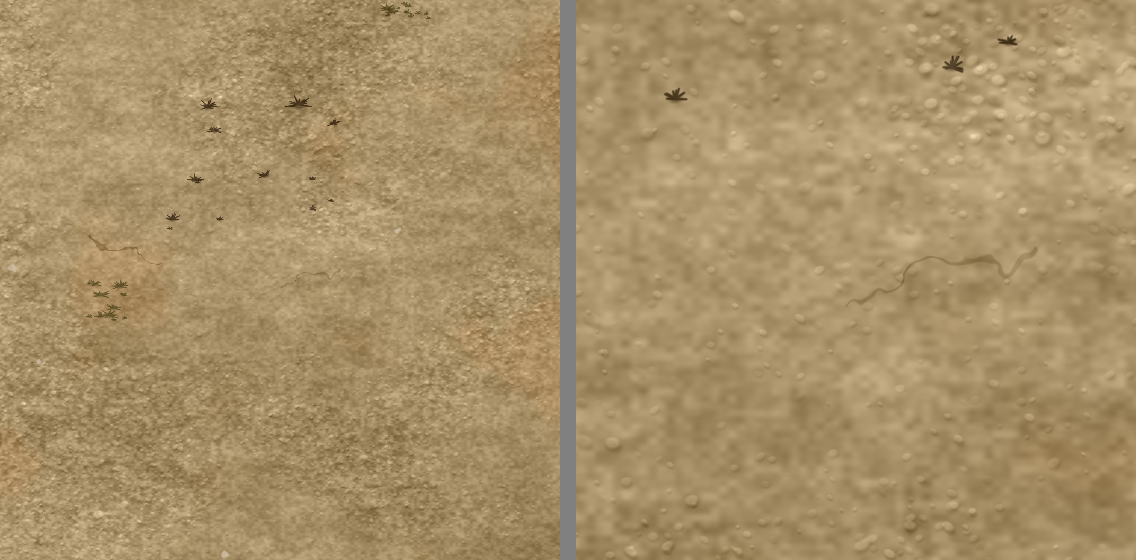
Left, the full canvas; right, a detail of the centre.
Reproduce this texture procedurally as a three.js fragment shader.

```glsl
// Dry sandy ground with gravel patches, hairline cracks and small dark weed tufts.
varying vec2 vUv;

const vec3 SAND = vec3(0.645, 0.555, 0.395);
const vec3 RUST_SHIFT = vec3(0.005, -0.022, -0.035);
const vec3 DRY_WEED = vec3(0.23, 0.16, 0.07);
const vec3 OLIVE_WEED = vec3(0.30, 0.25, 0.09);
const vec3 PALE_STONE = vec3(0.80, 0.74, 0.63);
const float SOFT = 0.0012;

float hash(vec2 p) {
  vec3 q = fract(p.xyx * 0.1031);
  q += dot(q, q.yzx + 33.33);
  return fract((q.x + q.y) * q.z);
}

vec2 hash2(vec2 p) {
  return vec2(hash(p), hash(p + 57.3));
}

float noise(vec2 p) {
  vec2 i = floor(p), f = fract(p);
  f = f * f * (3.0 - 2.0 * f);
  return mix(mix(hash(i), hash(i + vec2(1.0, 0.0)), f.x),
             mix(hash(i + vec2(0.0, 1.0)), hash(i + 1.0), f.x), f.y);
}

float fbm(vec2 p) {
  float sum = 0.0, gain = 0.533;
  for (int i = 0; i < 4; i++) {
    sum += gain * noise(p);
    p = mat2(1.6, 1.2, -1.2, 1.6) * p + 7.7;
    gain *= 0.5;
  }
  return sum;
}

// Signed tone of scattered stones: lit from above, shaded below.
float pebbles(vec2 p, float density) {
  vec2 cell = floor(p);
  float tone = 0.0;
  for (int y = -1; y <= 1; y++) {
    for (int x = -1; x <= 1; x++) {
      vec2 id = cell + vec2(float(x), float(y));
      vec2 d = p - id - 0.15 - 0.7 * hash2(id);
      d.y = d.y * 1.35 + d.x * (hash(id + 3.1) - 0.5);
      float r = mix(0.18, 0.5, hash(id + 9.4));
      float present = smoothstep(-0.05, 0.05, density - hash(id + 21.7));
      float body = smoothstep(r, r * 0.5, length(d)) * present;
      float shade = smoothstep(r * 1.2, r * 0.4, length(d + vec2(-0.06, 0.24))) * present;
      float lit = 0.15 + 0.7 * hash(id + 14.2) + 0.6 * d.y / r;
      tone = mix(mix(tone, -0.75, shade * 0.8), lit, body);
    }
  }
  return tone;
}

float segment(vec2 p, vec2 a, vec2 b, float wide, float thin) {
  vec2 ab = b - a;
  float t = clamp(dot(p - a, ab) / dot(ab, ab), 0.0, 1.0);
  float w = mix(wide, thin, t);
  return 1.0 - smoothstep(w, w + SOFT, length(p - a - ab * t));
}

// Fan of tapered blades over a soft dark root.
float tuft(vec2 p, float size, float seed) {
  if (length(p) > size * 1.5) return 0.0;
  float cover = 0.75 * smoothstep(size * 0.65, 0.0, length(p * vec2(0.8, 1.3)));
  for (int i = 0; i < 13; i++) {
    vec2 rnd = hash2(vec2(float(i), seed));
    float angle = -0.5 + 4.1 * rnd.x;
    vec2 tip = vec2(cos(angle), 0.85 * sin(angle)) * size * mix(0.45, 1.1, rnd.y);
    cover = max(cover, segment(p, tip * 0.1, tip, size * 0.07, 0.0) * 0.9);
  }
  return cover;
}

float tuftClump(vec2 p, vec2 center, vec2 spread, float maxSize, float seed) {
  float cover = 0.0;
  for (int i = 0; i < 13; i++) {
    vec2 id = vec2(float(i), seed);
    vec2 offset = (hash2(id) - 0.5) * 2.0 * spread;
    float pick = hash(id + 31.0);
    float size = maxSize * mix(0.22, 1.0, pick * pick);
    cover = max(cover, tuft(p - center - offset, size, seed + float(i) * 5.0));
  }
  return cover;
}

float paleStones(vec2 p) {
  float cover = 0.0;
  for (int i = 0; i < 6; i++) {
    vec2 id = vec2(float(i), 83.0);
    vec2 d = p - hash2(id) + 0.006 * (noise(p * 130.0) - 0.5);
    float r = mix(0.004, 0.010, hash(id + 5.0));
    cover = max(cover, smoothstep(r, r * 0.5, length(d * vec2(1.0, 1.2))));
  }
  return cover;
}

void main() {
  vec2 p = vUv;
  float patches = smoothstep(0.42, 0.66, fbm(p * 4.5 + 11.0));

  // Broad stains, wind-drawn ripples and fine grain
  float tone = 0.17 * (fbm(p * 3.5 + 40.0) - 0.5);
  tone += 0.15 * (fbm(p * vec2(17.0, 36.0) + 5.0) - 0.5);
  float grain = noise(p * vec2(190.0, 240.0)) + noise(p * vec2(105.0, 145.0) + 60.0) - 1.0;
  tone += 0.12 * grain * mix(0.75, 1.2, patches);

  // Gravel in three sizes
  tone += 0.115 * pebbles(p * 78.0, 0.04 + 0.48 * patches);
  tone += 0.085 * pebbles(p * 125.0 + 30.0, 0.12 + 0.45 * patches);
  tone += 0.13 * pebbles(p * 42.0 + 70.0, 0.07 * patches);

  // Hairline cracks along warped lines
  vec2 bent = p + 0.045 * (vec2(fbm(p * 22.0), fbm(p * 22.0 + 19.0)) - 0.5);
  float crack = segment(bent, vec2(0.16, 0.58), vec2(0.29, 0.53), 0.0012, 0.0002);
  crack = max(crack, 0.6 * segment(bent, vec2(0.60, 0.52), vec2(0.50, 0.48), 0.0008, 0.0));
  tone -= 0.15 * crack;

  vec3 color = SAND + tone;
  color += RUST_SHIFT * smoothstep(0.54, 0.75, fbm(p * 5.0 + 90.0));
  color = mix(color, PALE_STONE + tone * 0.5, 0.8 * paleStones(p));

  // Weeds
  float dry = tuftClump(p, vec2(0.42, 0.72), vec2(0.18, 0.14), 0.024, 17.0);
  float olive = tuftClump(p, vec2(0.18, 0.46), vec2(0.045, 0.035), 0.018, 41.0);
  olive = max(olive, tuftClump(p, vec2(0.73, 0.98), vec2(0.04, 0.015), 0.016, 67.0));
  color = mix(color, DRY_WEED + tone * 0.5, dry);
  color = mix(color, OLIVE_WEED + tone * 0.6, olive * 0.85);

  gl_FragColor = vec4(color, 1.0);
}
```
